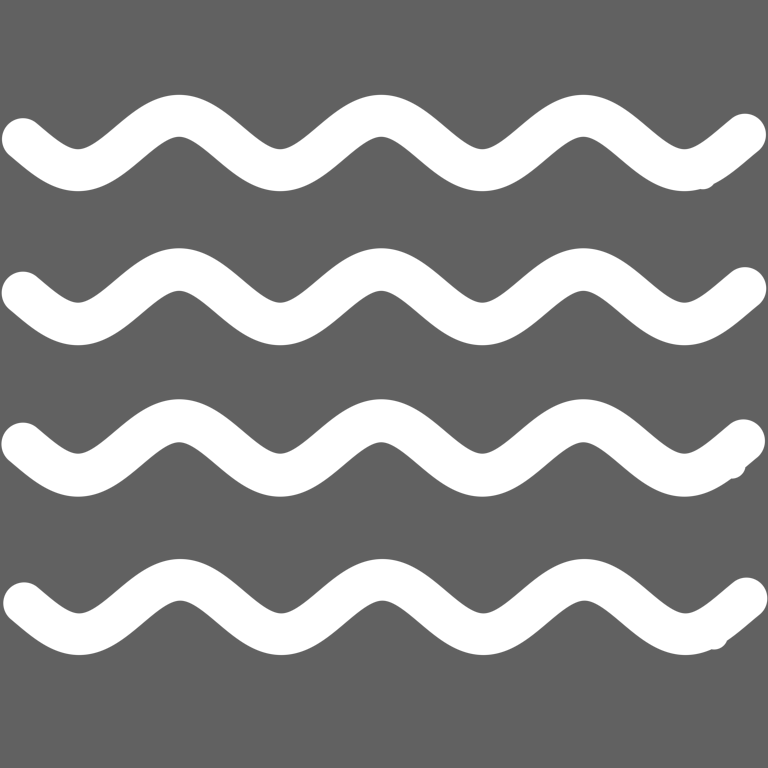
This pattern is drawn by a three.js fragment shader. Its source:

```glsl
// Four thick white wavy lines with round ends, stacked on a dark grey ground.
// Each line is a cosine curve; the nearest point on it is found by iteration,
// giving a true distance, and a small swelling near the right end varies the rows.

varying vec2 vUv;

const float WAVE_NUMBER = 6.2831853 / 0.2632;
const float AMPLITUDE = 0.0354;

// Height and slope of the centre line, with a trough at x = 0.1016
float waveHeight(float x) {
  return -AMPLITUDE * cos(WAVE_NUMBER * (x - 0.1016));
}

float waveSlope(float x) {
  return AMPLITUDE * WAVE_NUMBER * sin(WAVE_NUMBER * (x - 0.1016));
}

// Distance to the centre line between two ends, by Gauss-Newton steps
float waveDistance(vec2 p, float left, float right) {
  float x = clamp(p.x, left, right);
  for (int i = 0; i < 10; i++) {
    float slope = waveSlope(x);
    float stepX = (x - p.x + (waveHeight(x) - p.y) * slope) / (1.0 + slope * slope);
    x = clamp(x - stepX, left, right);
  }
  return length(p - vec2(x, waveHeight(x)));
}

// Disc set against the underside of the stroke, standing out by bulge
float swellingDistance(vec2 p, float x, float halfWidth, float bulge) {
  float radius = 0.018;
  vec2 outward = normalize(vec2(waveSlope(x), -1.0));
  vec2 centre = vec2(x, waveHeight(x)) + outward * (halfWidth + bulge - radius);
  return length(p - centre) - radius;
}

void main() {
  // Per-row values, from the top line to the bottom line
  vec4 rowHeight = vec4(0.8138, 0.6136, 0.4167, 0.2096);
  vec4 halfWidth = vec4(0.0273, 0.0277, 0.0280, 0.0271);
  vec4 rightEnd = vec4(0.9700, 0.9700, 0.9680, 0.9705);
  vec4 swellingX = vec4(0.911, 0.911, 0.944, 0.922);
  vec4 bulge = vec4(0.0022, 0.0, 0.0042, 0.0036);
  vec4 shift = vec4(0.0, 0.0, 0.0, 0.0015);

  // Union of all strokes
  float d = 1.0;
  for (int row = 0; row < 4; row++) {
    vec2 p = vUv - vec2(shift[row], rowHeight[row]);
    float stroke = waveDistance(p, 0.0299, rightEnd[row]) - halfWidth[row];
    float swelling = swellingDistance(p, swellingX[row], halfWidth[row], bulge[row]);
    d = min(d, min(stroke, swelling));
  }

  // Antialiased white over grey
  float edge = 0.75 * fwidth(vUv.y);
  float ink = 1.0 - smoothstep(-edge, edge, d);
  gl_FragColor = vec4(mix(vec3(0.38), vec3(1.0), ink), 1.0);
}
```
